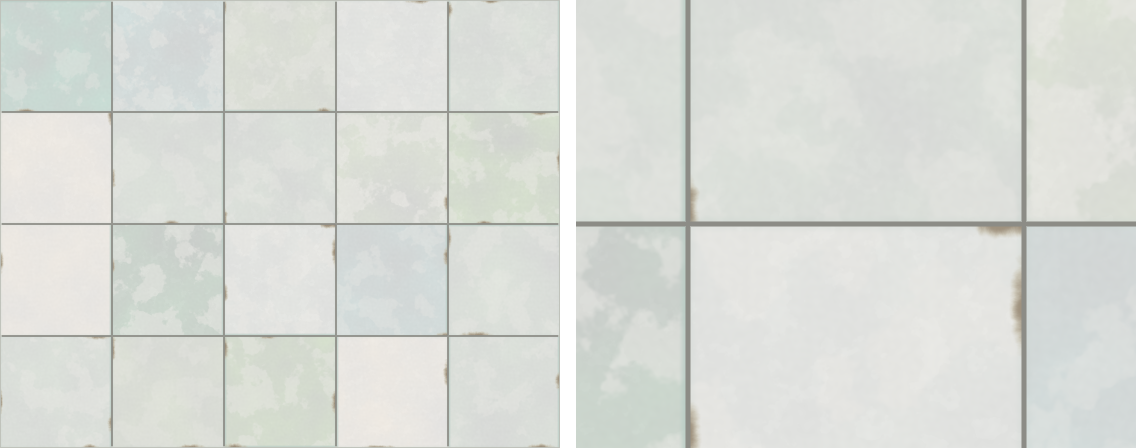
Left, the full canvas; right, a detail of the centre.
Reproduce this texture procedurally as a Shadertoy shader.

```glsl
const vec3 GLAZES[8] = vec3[8](
    vec3(0.855, 0.870, 0.850),  // pale grey
    vec3(0.853, 0.865, 0.835),  // sage
    vec3(0.915, 0.903, 0.885),  // cream
    vec3(0.882, 0.887, 0.877),  // white
    vec3(0.790, 0.848, 0.825),  // aqua
    vec3(0.795, 0.828, 0.800),  // lichen
    vec3(0.825, 0.853, 0.850),  // mist blue
    vec3(0.832, 0.860, 0.808)); // leaf green

// Glaze of each tile, row by row from the bottom
const int LAYOUT[20] = int[20](
    0, 1, 7, 2, 0,
    2, 5, 3, 6, 0,
    2, 0, 0, 1, 7,
    4, 6, 1, 3, 0);

vec2 hash2(vec2 p) {
    p = vec2(dot(p, vec2(127.1, 311.7)), dot(p, vec2(269.5, 183.3)));
    return fract(sin(p) * 43758.55);
}

float corner(vec2 cell, vec2 f, vec2 o) {
    return dot(hash2(cell + o) * 2.0 - 1.0, f - o);
}

float gradientNoise(vec2 p) {
    vec2 i = floor(p), f = fract(p);
    vec2 u = f * f * f * (f * (f * 6.0 - 15.0) + 10.0);
    return mix(mix(corner(i, f, vec2(0, 0)), corner(i, f, vec2(1, 0)), u.x),
               mix(corner(i, f, vec2(0, 1)), corner(i, f, vec2(1, 1)), u.x), u.y);
}

float fbm(vec2 p) {
    float sum = 0.0, amp = 0.6;
    for (int i = 0; i < 5; i++) {
        sum += amp * gradientNoise(p);
        p = mat2(1.6, 1.2, -1.2, 1.6) * p + 7.3;
        amp *= 0.55;
    }
    return sum;
}

// Cloudy glaze: colour drift, pale patches and fine mottling
vec3 glazeColor(vec2 t, vec2 id, vec3 base) {
    vec2 p = t + id * 17.0;
    vec2 r = hash2(id + 4.7);
    float drift = fbm(p * 1.6 + 31.0);
    vec3 col = mix(vec3(dot(base, vec3(0.333))), base, 1.0 + 1.6 * drift);
    col += 0.03 * drift;
    float patches = smoothstep(-0.02, 0.07, fbm(p * 3.2) + 0.25 * drift - 0.04);
    col = mix(col, vec3(0.91, 0.905, 0.89), patches * (0.15 + 0.45 * r.x));
    float flecks = smoothstep(0.08, 0.15, fbm(p * 9.0 + 5.0));
    col += 0.010 * flecks * r.y;
    return col + 0.012 * gradientNoise(p * 38.0);
}

// Rust-brown chips and faint tinted rims along the four sides
vec3 wearEdges(vec3 col, vec2 t, vec2 id) {
    for (int side = 0; side < 4; side++) {
        vec2 q = side < 2 ? t.yx : t;                  // x along, y inward
        if (side % 2 == 1) q.y = 1.0 - q.y;
        vec2 seed = id * 4.0 + float(side) * 13.1;
        vec2 odds = hash2(seed), size = hash2(seed + 2.3);

        float rim = smoothstep(0.03, 0.008, q.y);
        col = mix(col, vec3(0.72, 0.80, 0.77), rim * (odds.y > 0.88 ? 0.75 : 0.12));

        if (odds.x < 0.5) {
            float ragged = 0.7 * fbm(q * vec2(16.0, 9.0) + seed);
            vec2 reach = vec2(0.07 + 0.09 * size.y, 0.026 + 0.018 * odds.y);
            float d = length((q - vec2(size.x, 0.0)) / reach) + ragged;
            col = mix(col, vec3(0.77, 0.74, 0.66), 0.7 * smoothstep(1.15, 0.6, d));
            col = mix(col, vec3(0.58, 0.52, 0.44), 0.8 * smoothstep(0.85, 0.2, d));
        }
    }
    return col;
}

void mainImage(out vec4 fragColor, in vec2 fragCoord) {
    vec2 grid = vec2(5.0, 4.0);
    vec2 uv = fragCoord / iResolution.xy * grid;
    vec2 id = min(floor(uv), grid - 1.0), t = uv - id;
    float px = grid.y / iResolution.y;

    vec3 base = GLAZES[LAYOUT[int(id.y) * 5 + int(id.x)]];
    vec3 col = wearEdges(glazeColor(t, id, base), t, id);

    // Grout, paler on the outer frame
    vec2 toEdge = min(t, 1.0 - t);
    vec2 toFrame = min(uv, grid - uv);
    float frame = step(min(toFrame.x, toFrame.y), 0.02);
    vec3 grout = mix(vec3(0.55, 0.55, 0.525), vec3(0.74, 0.75, 0.72), frame);
    float joint = min(toEdge.x, toEdge.y) - 0.0075;
    col = mix(grout, col, smoothstep(-0.6 * px, 0.6 * px, joint));

    fragColor = vec4(col, 1.0);
}
```
